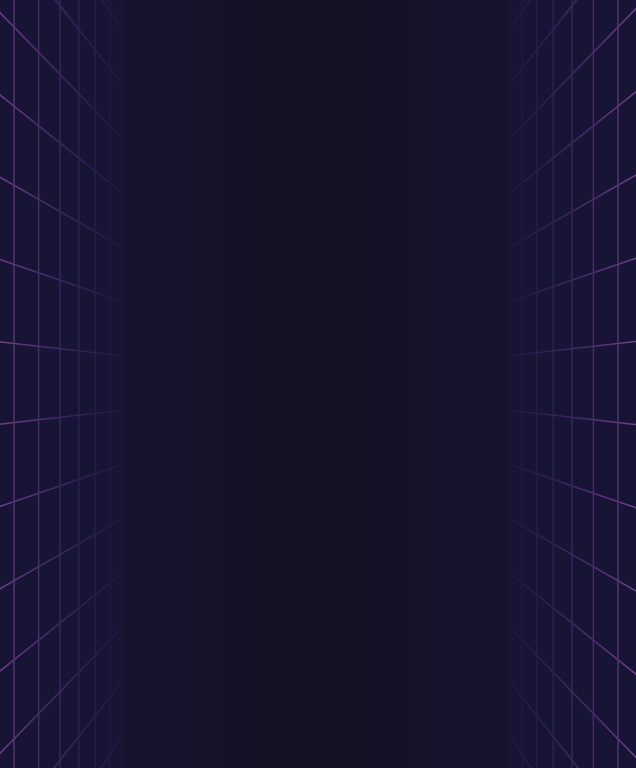
This background is drawn by a WebGL 2 fragment shader. Its source:

```glsl
#version 300 es
precision highp float;
// Dark violet corridor with two glowing perspective grid walls.
uniform vec2 u_resolution;
out vec4 fragColor;

// Antialiased coverage of a thin line at the given distance.
float lineCoverage(float dist, float pixel) {
  return clamp(0.5 + (0.00095 - dist) / pixel, 0.0, 1.0);
}

void main() {
  // Height is one unit; the origin sits on the corridor axis.
  float pixel = 1.0 / u_resolution.y;
  vec2 p = (gl_FragCoord.xy - 0.5 * u_resolution) * pixel - vec2(-0.0026, 0.0013);
  float side = abs(p.x);

  // Backdrop: nearly black in the middle, indigo toward the walls.
  vec3 color = mix(vec3(0.087, 0.066, 0.140), vec3(0.094, 0.072, 0.186),
                   smoothstep(0.02, 0.25, side));
  float wall = smoothstep(0.249, 0.256, side);
  color = mix(color, vec3(0.096, 0.080, 0.207), wall);

  // Each wall recedes toward a point just beyond the axis.
  float reach = side + 0.0573;

  // Upright lines are evenly spaced in inverse distance.
  float column = (1.0 / reach - 2.2195) / 0.1705;
  float columnDist = abs(fract(column + 0.5) - 0.5) * 0.1705 * reach * reach;

  // Receding lines fan out from the vanishing point.
  float spacing = 0.2286 * reach;
  float rowDist = abs(fract(p.y / spacing) - 0.5) * spacing;
  rowDist /= length(vec2(1.0, p.y / reach));

  // Lines brighten and warm from the far edge to the near edge.
  float nearness = clamp((side - 0.2526) / 0.162, 0.0, 1.0);
  vec3 lineColor = mix(vec3(0.33, 0.25, 0.60), vec3(0.62, 0.33, 0.74), nearness);
  float rows = lineCoverage(rowDist, pixel) * (0.10 + 0.58 * nearness);
  float columns = lineCoverage(columnDist, pixel) * (0.06 + 0.50 * nearness);
  color = mix(color, lineColor, max(rows, columns) * wall);

  fragColor = vec4(color, 1.0);
}
```
